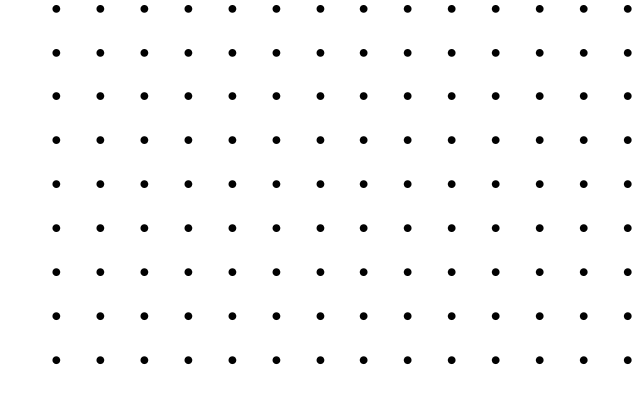
A Shadertoy shader for this pattern:

```glsl
const vec2 DOT_COUNT = vec2(14.0, 9.0);
const vec2 FIRST_DOT = vec2(0.1374, 0.1215);
const float PITCH = 0.10736;
const float DOT_RADIUS = 0.0094;
const float SEAM_INDEX = 7.0;
const float SEAM_SHIFT = 0.002;
const vec3 PAPER = vec3(1.0);
const vec3 INK = vec3(0.002);

// Dots from the seam onward sit slightly closer to the origin
vec2 dotCenter(vec2 index, vec2 first, float pitch, float shift) {
    return first + index * pitch - shift * step(vec2(SEAM_INDEX), index);
}

// Signed distance to the nearest dot of a bounded grid
float dotGrid(vec2 p, vec2 count, vec2 first, float pitch, float radius) {
    vec2 index = clamp(round((p - first) / pitch), vec2(0.0), count - 1.0);
    return length(p - dotCenter(index, first, pitch, SEAM_SHIFT)) - radius;
}

float coverage(float distanceToEdge, float pixelSize) {
    return clamp(0.5 - distanceToEdge / pixelSize, 0.0, 1.0);
}

void mainImage(out vec4 fragColor, in vec2 fragCoord) {
    // One unit is the canvas height
    float pixelSize = 1.0 / iResolution.y;
    vec2 p = fragCoord * pixelSize;

    float d = dotGrid(p, DOT_COUNT, FIRST_DOT, PITCH, DOT_RADIUS);
    fragColor = vec4(mix(PAPER, INK, coverage(d, pixelSize)), 1.0);
}
```
